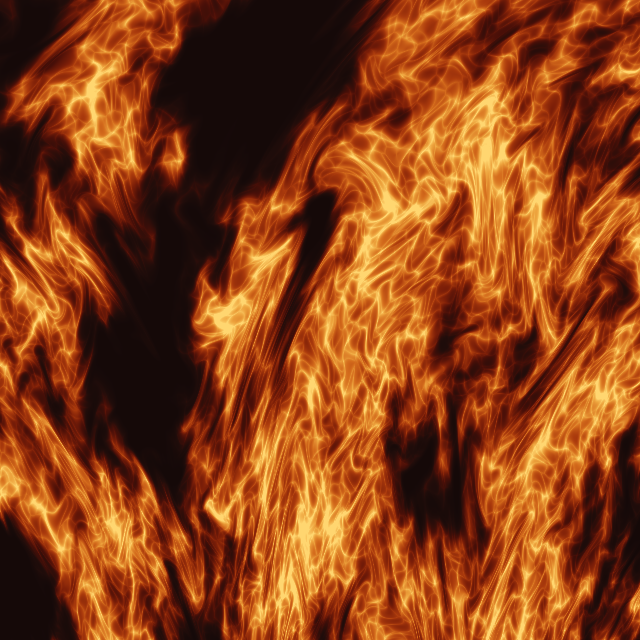
Give the GLSL for this texture, as a Shadertoy shader.

```glsl
// A wall of roaring orange flames with glowing filaments and dark smoky gaps.

vec2 hash2(vec2 p) {
    p = vec2(dot(p, vec2(127.1, 311.7)), dot(p, vec2(269.5, 183.3)));
    return fract(sin(p) * 43758.5);
}

// Cellular noise: glowing lines along the borders between cells
float filaments(vec2 p, float thinness) {
    vec2 cell = floor(p), inCell = fract(p);
    float nearest = 8.0, second = 8.0;
    for (int y = -1; y <= 1; y++)
    for (int x = -1; x <= 1; x++) {
        vec2 offset = vec2(x, y);
        float d = length(offset + hash2(cell + offset) - inCell);
        second = min(second, max(nearest, d));
        nearest = min(nearest, d);
    }
    return exp(-thinness * (second - nearest));
}

// Layered sine shears that curl the flow without folding it
vec2 curlFlow(vec2 p) {
    float freq = 1.2;
    for (int i = 0; i < 7; i++) {
        float phase = float(i);
        p += 0.42 * sin(freq * p.yx + vec2(1.7, 2.9) * phase) / freq;
        freq *= 1.75;
    }
    return p;
}

// Layered sines in turning directions: tongues of fire, large to small
float tongues(vec2 p) {
    float sum = 0.0, amp = 0.29, freq = 2.1;
    for (int i = 0; i < 6; i++) {
        float angle = 2.4 * float(i);
        vec2 across = vec2(cos(angle), sin(angle));
        float bend = 0.8 * sin(0.7 * freq * dot(p, across.yx) + angle);
        sum += amp * sin(freq * dot(p, across) + 1.3 * angle + bend);
        freq *= 1.65;
        amp *= 0.85;
    }
    return sum;
}

// Soft ellipses (centre, radii): five dark gaps, then five bright plumes
float gapsAndPlumes(vec2 p) {
    vec4 blobs[10] = vec4[10](
        vec4(0.01, 0.85, 0.09, 0.22), vec4(0.42, 0.94, 0.17, 0.13),
        vec4(0.24, 0.46, 0.06, 0.18), vec4(0.49, 0.61, 0.03, 0.09),
        vec4(0.02, 0.07, 0.06, 0.12), vec4(0.20, 0.82, 0.07, 0.18),
        vec4(0.75, 0.70, 0.18, 0.20), vec4(0.54, 0.13, 0.27, 0.10),
        vec4(0.38, 0.50, 0.06, 0.28), vec4(0.58, 0.52, 0.06, 0.16));
    float sum = 0.0;
    for (int i = 0; i < 10; i++) {
        vec2 d = (p - blobs[i].xy) / blobs[i].zw;
        sum += (i < 5 ? -1.0 : 0.42) * exp(-dot(d, d));
    }
    return sum;
}

// Charcoal through ember red and orange to pale gold
vec3 fireColor(float heat) {
    vec3 ramp[8] = vec3[8](
        vec3(0.06, 0.03, 0.03), vec3(0.13, 0.05, 0.04),
        vec3(0.29, 0.06, 0.03), vec3(0.49, 0.12, 0.03),
        vec3(0.67, 0.23, 0.05), vec3(0.83, 0.42, 0.11),
        vec3(0.93, 0.64, 0.24), vec3(1.00, 0.84, 0.44));
    float level = clamp(heat * 6.2 + 0.3, 0.0, 6.99);
    int shade = int(level);
    return mix(ramp[shade], ramp[shade + 1], fract(level));
}

void mainImage(out vec4 fragColor, in vec2 fragCoord) {
    vec2 uv = fragCoord / iResolution.y;

    // Tall flow that leans left on the left side and right on the right
    float lean = 0.8 * (uv.x - 0.4);
    vec2 straight = vec2(6.5 * (uv.x - lean * (uv.y - 0.5)), 3.6 * uv.y);
    vec2 flow = curlFlow(straight);
    vec2 drift = (flow - straight) * vec2(0.06, 0.11);

    // Where fire burns, and where only smoke is left
    float body = tongues(flow) + gapsAndPlumes(uv + drift);
    float presence = smoothstep(-0.85, 0.3, body);

    // Webs of strands at four sizes, glowing in patches
    float patchy = sin(flow.x * 3.1 + 2.0 * sin(flow.y * 2.3)) * sin(flow.y * 3.7 + flow.x);
    float broad = filaments(flow * 1.4 + 3.0, 7.0) * (1.0 + 0.6 * patchy);
    float middle = filaments(flow * 2.7 + 0.25 * sin(flow.yx * 5.0), 6.0) * (1.0 - 0.5 * patchy);
    float fine = filaments(flow * 5.3 + 0.35 * sin(flow.yx * 9.0), 5.0) * (1.0 + 0.4 * patchy);
    float finest = filaments(flow * 9.5 + 0.4 * sin(flow.yx * 14.0), 4.0);
    float web = 0.26 * broad + 0.3 * middle + 0.3 * fine + 0.2 * finest;

    float heat = presence * (0.3 + 0.33 * body + 0.85 * web);
    fragColor = vec4(fireColor(heat), 1.0);
}
```
